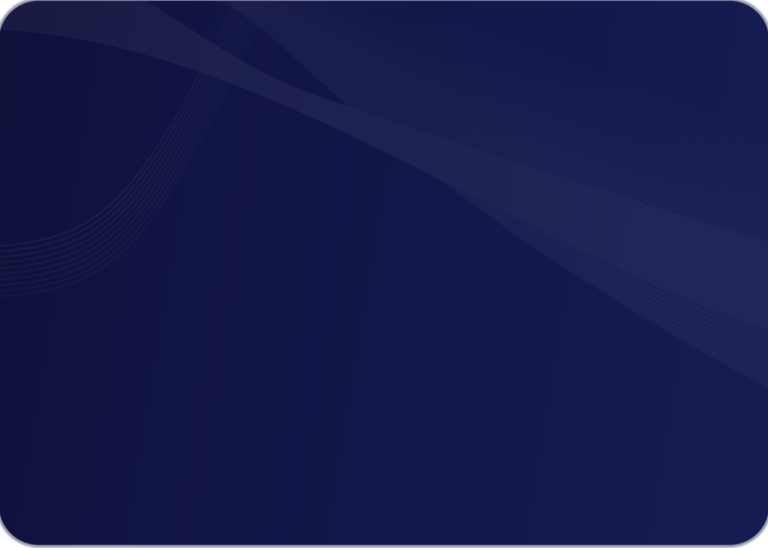
Give the GLSL for this background, as a Shadertoy shader.

```glsl
#define CANVAS vec2(1.0, 0.715)
#define CORNER_RADIUS 0.052
#define RIBBON_ALPHA 0.088
#define SHEET_ALPHA 0.062
#define SHEET_LINES 46.0
#define LINE_CONTRAST 0.55
#define STRAND_COUNT 10
#define STRAND_ALPHA 0.085
#define STRAND_WIDTH 0.0011

const vec3 NIGHT = vec3(0.058, 0.064, 0.224);
const vec3 NAVY = vec3(0.070, 0.086, 0.277);
const vec3 INDIGO = vec3(0.087, 0.107, 0.322);
const vec3 PALE = vec3(0.60, 0.60, 0.68);

// Coverage of the side where d is positive, one pixel soft
float cover(float d, float px) {
    return smoothstep(-px, px, d);
}

float softMin(float a, float b, float k) {
    float h = max(k - abs(a - b), 0.0) / k;
    return min(a, b) - h * h * k * 0.25;
}

float roundedBox(vec2 p, vec2 halfSize, float r) {
    vec2 q = abs(p) - halfSize + r;
    return length(max(q, 0.0)) + min(max(q.x, q.y), 0.0) - r;
}

// Edge curves: height below the top for a given x
float ribbonTop(float x) {
    float t = x - 0.378;
    return softMin(0.64 * (x - 0.189), 0.113 + 0.345 * t - 0.03 * t * t, 0.02);
}

float ribbonBottom(float x) {
    return 0.039 + x * (0.0455 + x * (0.742 - 0.3965 * x));
}

float sheetTop(float x) {
    return 0.375 * (x - 0.52);
}

float sheetBottom(float x) {
    float t = max(x - 0.273, 0.0);
    return t * (0.86 - 0.225 * t - 0.8 * exp(-15.0 * t));
}

// Thin parallel strands that bend upwards
float strands(vec2 p, float px) {
    float sum = 0.0;
    float width = max(STRAND_WIDTH, 0.6 * px);
    for (int i = 0; i < STRAND_COUNT; i++) {
        float s = float(i) / float(STRAND_COUNT - 1);
        float e = exp((p.x - 0.012 * s - 0.16) / 0.05);
        float y = 0.325 + 0.065 * s - 0.1075 * log(1.0 + e);
        float slope = 2.15 * e / (1.0 + e);
        float d = abs(p.y - y) / sqrt(1.0 + slope * slope);
        sum += (1.0 - smoothstep(0.0, 2.0 * width, d)) * mix(1.0, 0.6, s);
    }
    return min(sum, 1.0) * mix(0.5, 1.0, smoothstep(0.0, 0.3, p.y));
}

// Translucent sheet of fanned lines
float sheet(vec2 p, float px) {
    float top = sheetTop(p.x);
    float bottom = sheetBottom(p.x);
    float span = max(bottom - top, 0.001);
    float v = clamp((p.y - top) / span, 0.0, 1.0);
    float wave = cos(6.2831853 * v * SHEET_LINES);
    float detail = smoothstep(1.2, 3.2, span / (SHEET_LINES * px));
    float tone = mix(0.2, 1.0, smoothstep(0.0, 0.65, v));
    tone *= 1.0 + 0.5 * LINE_CONTRAST * detail * wave;
    return tone * cover(p.y - top, px) * cover(bottom - p.y, px);
}

void mainImage(out vec4 fragColor, in vec2 fragCoord) {
    vec2 p = fragCoord / iResolution.xy;
    p = vec2(p.x, 1.0 - p.y) * CANVAS;
    float px = 1.0 / iResolution.x;

    // Diagonal background gradient
    float g = p.x * 0.9 + p.y * 0.15;
    vec3 color = mix(NIGHT, NAVY, smoothstep(-0.1, 0.42, g));
    color = mix(color, INDIGO, smoothstep(0.3, 1.05, g));

    // Strands, sheet and ribbon
    float ribbon = cover(p.y - ribbonTop(p.x), px)
                 * cover(ribbonBottom(p.x) - p.y, px);
    float strandAlpha = STRAND_ALPHA * mix(1.0, 0.4, ribbon);
    color = mix(color, PALE, strandAlpha * strands(p, px));
    float ribbonTone = RIBBON_ALPHA * mix(0.8, 1.0, smoothstep(0.0, 0.4, p.x));
    float veil = mix(SHEET_ALPHA * sheet(p, px), ribbonTone, ribbon);
    color = mix(color, PALE, veil);

    // Rounded card with a pale rim above and below
    vec2 center = vec2(0.5, 0.356);
    float card = roundedBox(p - center, vec2(0.5015, 0.355), CORNER_RADIUS);
    vec3 outside = mix(PALE, vec3(1.0), smoothstep(0.001, 0.006, card));
    color = mix(color, outside, cover(card, px));
    fragColor = vec4(color, 1.0);
}
```
